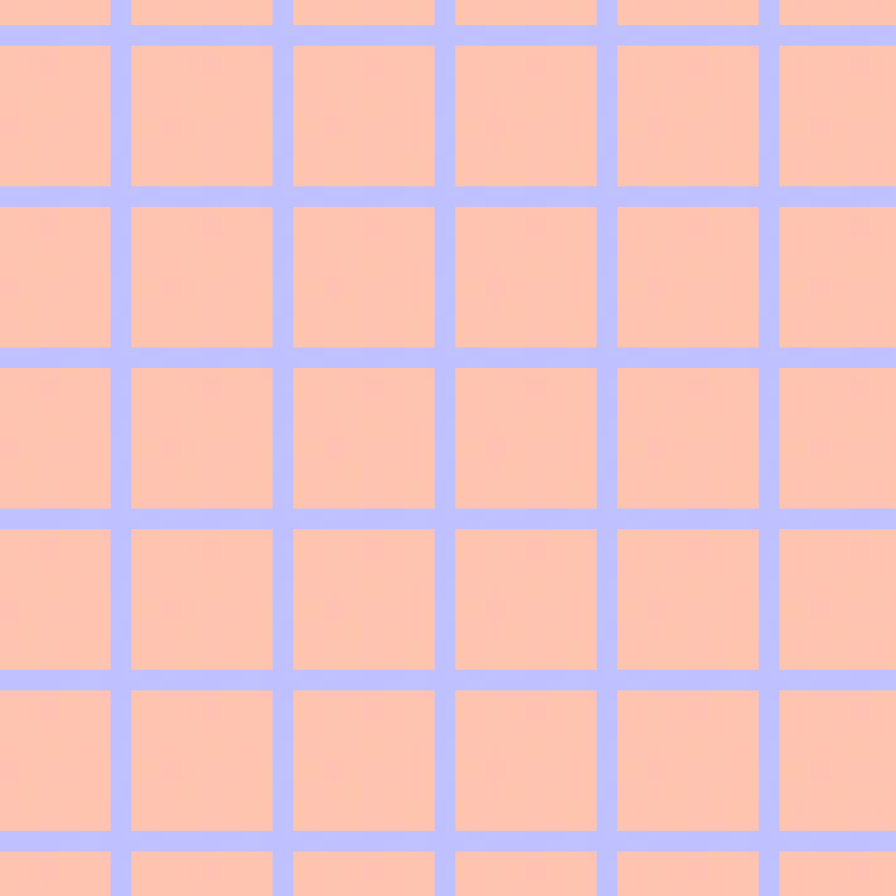
A WebGL 1 fragment shader for this pattern:

```glsl
precision highp float;
// Peach square tiles with lavender grout and a faint blocky mottle repeated in every tile.

uniform vec2 u_resolution;

vec2 gradientAt(vec2 corner) {
  float angle = 6.2832 * fract(sin(dot(corner, vec2(127.1, 311.7))) * 437.585);
  return vec2(cos(angle), sin(angle));
}

float gradientNoise(vec2 p) {
  vec2 i = floor(p);
  vec2 f = fract(p);
  vec2 blend = f * f * (3.0 - 2.0 * f);
  float a = dot(gradientAt(i), f);
  float b = dot(gradientAt(i + vec2(1.0, 0.0)), f - vec2(1.0, 0.0));
  float c = dot(gradientAt(i + vec2(0.0, 1.0)), f - vec2(0.0, 1.0));
  float d = dot(gradientAt(i + vec2(1.0, 1.0)), f - vec2(1.0, 1.0));
  return mix(mix(a, b, blend.x), mix(c, d, blend.x), blend.y);
}

void main() {
  vec2 uv = gl_FragCoord.xy / u_resolution;

  // Cell coordinates, with grout lines centred on the cell borders
  vec2 repeats = vec2(5.53, 5.56);
  vec2 cell = fract((uv - vec2(0.135, 0.0612)) * repeats);
  vec2 pixel = repeats / u_resolution;

  // Distance to the nearest grout edge, smoothed over one pixel
  vec2 toLine = min(cell, 1.0 - cell);
  vec2 inside = clamp((toLine - 0.064) / pixel + 0.5, 0.0, 1.0);
  float tile = inside.x * inside.y;

  // Block mottle, identical in each cell
  vec2 block = floor(cell * 8.0);
  float mottle = gradientNoise(block * 0.73 + 0.37);

  vec3 peach = vec3(1.0, 0.766, 0.69) + mottle * vec3(0.0, 0.008, -0.02);
  vec3 lavender = vec3(0.75, 0.755, 1.0) + mottle * vec3(0.008, 0.008, 0.0);
  gl_FragColor = vec4(mix(lavender, peach, tile), 1.0);
}
```
